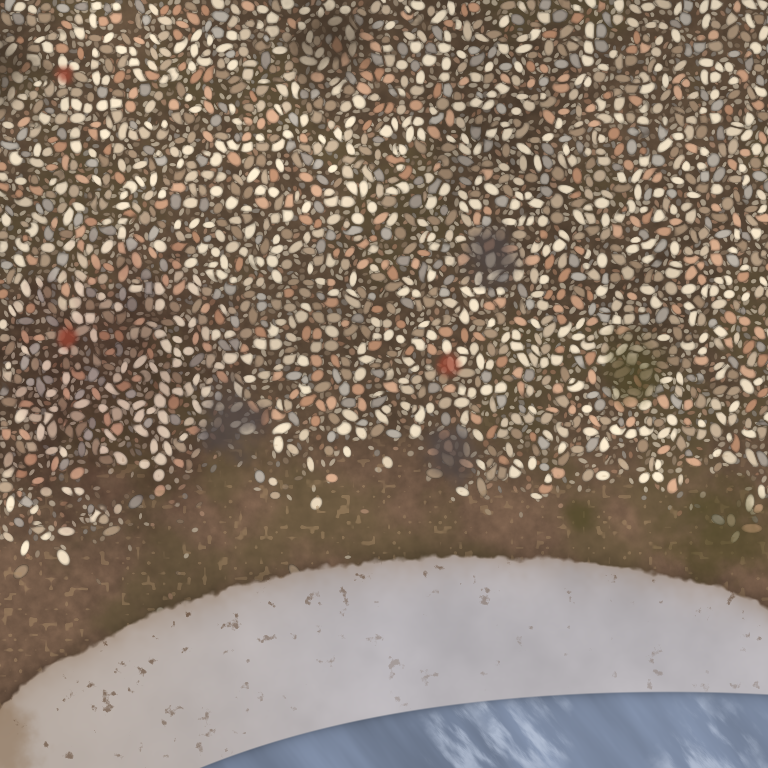
Reproduce this texture procedurally as a three.js fragment shader.

```glsl
// Pebble-dash ground fading through bare dirt to a curved plaster rim and a blue sheet.
#define PEBBLE_CELLS 54.0
#define GRAVEL_CELLS 92.0
#define PEBBLE_SIZE 0.47
#define SOFT 0.0025
#define DIRT vec3(0.45, 0.355, 0.285)
#define GROUT vec3(0.34, 0.275, 0.215)
#define TAN vec3(0.58, 0.49, 0.40)
#define CREAM vec3(0.90, 0.84, 0.74)
#define PLASTER vec3(0.715, 0.70, 0.715)
#define SHEET vec3(0.49, 0.54, 0.63)

varying vec2 vUv;

float hash(vec2 p) {
  return fract(sin(dot(p, vec2(127.1, 311.7))) * 43758.5453);
}

float noise(vec2 p) {
  vec2 i = floor(p), f = fract(p);
  f = f * f * (3.0 - 2.0 * f);
  return mix(mix(hash(i), hash(i + vec2(1.0, 0.0)), f.x),
             mix(hash(i + vec2(0.0, 1.0)), hash(i + 1.0), f.x), f.y);
}

float fbm(vec2 p) {
  float sum = 0.0, amp = 0.5;
  for (int i = 0; i < 5; i++) {
    sum += amp * noise(p);
    p = mat2(1.6, 1.2, -1.2, 1.6) * p + 7.3;
    amp *= 0.5;
  }
  return sum;
}

// Soft round stain, broken up by noise
float spot(vec2 p, vec2 centre, float radius) {
  float d = length(p - centre) / radius + 0.9 * (fbm(p * 35.0) - 0.5);
  return 1.0 - smoothstep(0.2, 1.0, d);
}

// Boundary curves as heights over x
float plasterEdge(float x) {
  float d = x - 0.62, d2 = d * d;
  return 0.277 - 0.42 * d2 - 0.6 * d2 * d2 * d2;
}

float sheetEdge(float x) {
  float d2 = (x - 0.87) * (x - 0.87);
  return 0.099 - 0.2 * d2 - 0.18 * d2 * d2;
}

// How likely a stone is to lie at p
float density(vec2 p) {
  float top = 0.385 - 0.38 * (p.x - 0.55) * (p.x - 0.55);
  return 0.96 * smoothstep(-0.06, 0.13, p.y - top + 0.1 * (noise(p * 13.0) - 0.5));
}

// Packed, turned ellipses: x = cover, y = stone id, z = depth inside the stone
vec3 stones(vec2 p, float cells, float size, float seed) {
  vec2 q = p * cells, base = floor(q);
  float near = 9.0, next = 9.0, id = 0.0;
  for (int j = -1; j <= 1; j++) {
    for (int i = -1; i <= 1; i++) {
      vec2 cell = base + vec2(float(i), float(j));
      float a = hash(cell + seed), b = hash(cell + seed + 17.3), c = hash(cell + seed + 41.9);
      vec2 centre = cell + 0.5 + 0.75 * (vec2(a, b) - 0.5);
      if (hash(cell + seed + 63.1) > density(centre / cells)) continue;
      float turn = 6.2832 * c, stretch = mix(1.05, 1.5, a);
      vec2 d = mat2(cos(turn), sin(turn), -sin(turn), cos(turn)) * (q - centre);
      float r = length(d * vec2(stretch, 1.0 / stretch)) / mix(0.7, 1.15, b);
      if (r < near) { next = near; near = r; id = c; }
      else next = min(next, r);
    }
  }
  float inside = min(size - near, 0.55 * (next - near) - 0.045);
  return vec3(smoothstep(-0.04, 0.09, inside), id, clamp(inside / size, 0.0, 1.0));
}

vec3 stoneColour(float id, float depth) {
  float light = fract(id * 37.7), hue = fract(id * 91.3);
  vec3 c = mix(TAN, CREAM, smoothstep(0.0, 0.75, light));
  c = mix(c, vec3(0.72, 0.51, 0.39), 0.65 * step(0.83, hue));
  c = mix(c, vec3(0.58, 0.56, 0.54), 0.7 * (1.0 - step(0.13, hue)));
  return c * mix(0.78, 1.07, smoothstep(0.0, 0.45, depth));
}

vec3 ground(vec2 p) {
  float cover = density(p), broad = fbm(p * 6.0), grain = fbm(p * 90.0);
  vec3 c = mix(DIRT, GROUT, cover) * (0.72 + 0.3 * broad + 0.3 * grain);
  c = mix(c, vec3(0.36, 0.32, 0.21), 0.5 * smoothstep(0.5, 0.72, fbm(p * 9.0 + 4.0)));
  // Fine gravel under larger pebbles
  vec3 small = stones(p, GRAVEL_CELLS, 0.40, 5.0);
  vec3 large = stones(p, PEBBLE_CELLS, PEBBLE_SIZE, 0.0);
  c = mix(c, stoneColour(small.y, small.z) * 0.82, 0.72 * small.x);
  c *= 1.0 - 0.25 * smoothstep(0.0, 0.5, large.x);
  c = mix(c, stoneColour(large.y, large.z), large.x);
  // Sparse grit on the bare dirt
  float grit = smoothstep(0.76, 0.9, noise(p * 150.0)) * (1.0 - cover);
  c = mix(c, vec3(0.64, 0.53, 0.40), 0.5 * grit);
  // Broad tone and stains
  c *= 0.86 + 0.27 * fbm(p * 5.0 + 9.0);
  c = mix(c, c * vec3(0.84, 0.78, 0.80), smoothstep(0.5, 0.05, p.x) * spot(p, vec2(0.16, 0.5), 0.25));
  float dark = spot(p, vec2(0.42, 0.95), 0.08) + spot(p, vec2(0.0, 0.91), 0.07);
  c = mix(c, GROUT * 0.7, 0.45 * min(dark, 1.0));
  float slate = spot(p, vec2(0.64, 0.67), 0.05) + spot(p, vec2(0.30, 0.45), 0.06) + spot(p, vec2(0.59, 0.41), 0.05);
  c = mix(c, vec3(0.31, 0.28, 0.28), 0.65 * min(slate, 1.0));
  float red = spot(p, vec2(0.582, 0.527), 0.022) + spot(p, vec2(0.087, 0.56), 0.018) + spot(p, vec2(0.085, 0.902), 0.018);
  c = mix(c, vec3(0.60, 0.27, 0.20), 0.75 * min(red, 1.0));
  float moss = spot(p, vec2(0.83, 0.52), 0.06) + spot(p, vec2(0.94, 0.30), 0.09) + spot(p, vec2(0.758, 0.33), 0.032);
  return mix(c, vec3(0.29, 0.27, 0.14), 0.55 * min(moss, 1.0));
}

vec3 plaster(vec2 p, float below) {
  float cloud = fbm(p * 12.0), left = smoothstep(0.55, 0.0, p.x);
  vec3 c = PLASTER * (0.92 + 0.16 * cloud);
  c = mix(c, vec3(0.72, 0.66, 0.60), 0.65 * left);
  c = mix(c, vec3(0.60, 0.51, 0.43), 0.6 * exp(-below * 45.0));
  c = mix(c, vec3(0.55, 0.45, 0.35), 0.6 * spot(p, vec2(0.0, 0.04), 0.07));
  float specks = smoothstep(0.69, 0.80, fbm(p * 65.0)) * (0.3 + 0.7 * exp(-below * 22.0) + 0.5 * left);
  return mix(c, vec3(0.40, 0.31, 0.24), 0.8 * min(specks, 1.0));
}

vec3 sheet(vec2 p, float below) {
  vec2 along = vec2(p.x + 0.75 * p.y, p.y);
  float fold = fbm(along * vec2(17.0, 4.0));
  vec3 c = SHEET * (0.77 + 0.45 * fold);
  float patches = spot(p, vec2(0.60, 0.035), 0.07) + spot(p, vec2(0.69, 0.035), 0.075) + spot(p, vec2(0.93, 0.02), 0.09);
  float streak = smoothstep(0.36, 0.66, fbm(along * vec2(55.0, 24.0)));
  c = mix(c, vec3(0.73, 0.77, 0.84), 0.8 * streak * min(patches, 1.0));
  return c * (1.0 - 0.2 * exp(-below * 160.0));
}

void main() {
  vec2 p = vUv;
  float ragged = 0.016 * (fbm(p * 28.0) - 0.5) + 0.006 * (noise(p * 120.0) - 0.5);
  float rim = plasterEdge(p.x) + ragged - p.y;
  float hem = sheetEdge(p.x) - p.y;
  vec3 c = ground(p);
  c *= 1.0 - 0.2 * exp(-abs(rim) * 70.0);
  c = mix(c, plaster(p, max(rim, 0.0)), smoothstep(-SOFT, SOFT * 1.6, rim));
  c = mix(c, sheet(p, max(hem, 0.0)), smoothstep(-SOFT * 0.6, SOFT * 0.6, hem));
  gl_FragColor = vec4(c, 1.0);
}
```
